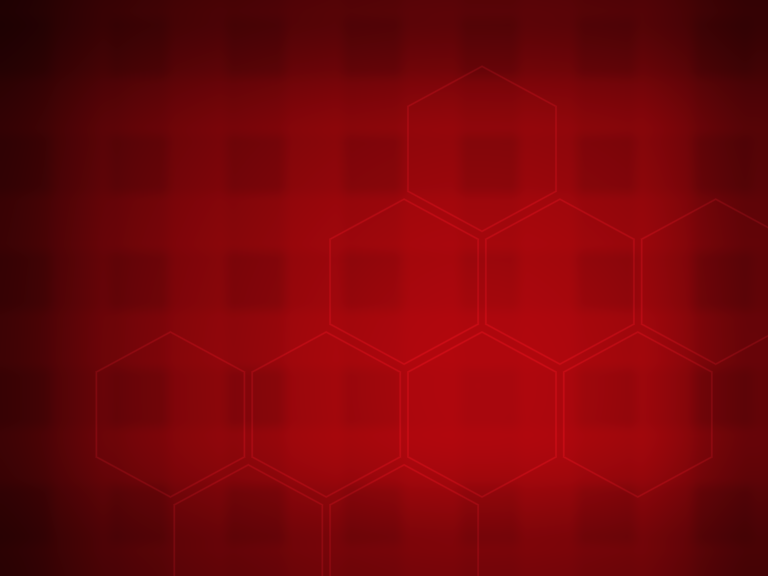
Reproduce this background procedurally as a Shadertoy shader.

```glsl
// Dark red backdrop: an off-centre glow dimmed toward the borders, a faint
// gingham plaid of repeated bands, and a staggered pyramid of thin hexagon
// outlines. Lengths are in canvas heights, origin at the lower left.

#define GLOW_CENTER vec2(0.83, 0.33)
#define GLOW_FALLOFF vec2(1.05, 0.87)
#define GLOW_PEAK 0.70
#define BORDER_WIDTH 0.25
#define BORDER_DIM 0.74
#define PLAID_PERIOD 0.2028
#define PLAID_CENTER vec2(0.444, 0.512)
#define BAND_DEPTH 0.04
#define OVERLAP_DEPTH 0.06
#define HEX_ORIGIN vec2(0.8368, 0.2804)
#define HEX_SPACING vec2(0.2705, 0.2306)
#define LINE_HALF_WIDTH 0.0014

const vec3 RED_TINT = vec3(1.0, 0.042, 0.075);
const vec3 LINE_LIGHT = vec3(0.105, 0.020, 0.032);

// Signed distance to a pointy-topped hexagon
float hexagon(vec2 p) {
    p = abs(p);
    return max(p.x - 0.1285, dot(p, vec2(0.476, 0.880)) - 0.126);
}

// Distance to the nearest outline; each row keeps a limited run of cells
float hexOutlines(vec2 p) {
    vec2 runs[4] = vec2[4](vec2(-1, 0), vec2(-2, 1), vec2(0, 2), vec2(0, 0));
    float nearest = 1.0;
    for (int i = 0; i < 4; i++) {
        float row = float(i) - 1.0;
        float stagger = 0.5 * mod(row, 2.0);
        vec2 q = p - HEX_ORIGIN;
        q.x += stagger * HEX_SPACING.x;
        q.y -= row * HEX_SPACING.y;
        float column = clamp(round(q.x / HEX_SPACING.x), runs[i].x, runs[i].y);
        q.x -= column * HEX_SPACING.x;
        nearest = min(nearest, abs(hexagon(q)));
    }
    return nearest;
}

// Brightness of the glow, fading near all four borders
float glow(vec2 p, vec2 size) {
    vec2 d = p - GLOW_CENTER;
    vec2 border = smoothstep(0.0, BORDER_WIDTH, min(p, size - p));
    vec2 dim = mix(vec2(BORDER_DIM), vec2(1.0), border);
    return GLOW_PEAK * exp(-dot(GLOW_FALLOFF, d * d)) * dim.x * dim.y;
}

// Crossed dark bands, deepest where they overlap, washed out by the glow
float plaid(vec2 p) {
    vec2 offset = abs(fract((p - PLAID_CENTER) / PLAID_PERIOD + 0.5) - 0.5);
    vec2 band = 1.0 - smoothstep(0.17, 0.33, offset);
    float depth = BAND_DEPTH * (band.x + band.y) + OVERLAP_DEPTH * band.x * band.y;
    float strength = mix(0.4, 1.0, smoothstep(0.05, 0.4, distance(p, GLOW_CENTER)));
    return 1.0 - depth * strength;
}

void mainImage(out vec4 fragColor, in vec2 fragCoord) {
    vec2 size = vec2(iResolution.x / iResolution.y, 1.0);
    vec2 p = fragCoord / iResolution.y;

    // Glow and plaid
    vec3 color = RED_TINT * glow(p, size) * plaid(p);

    // Hexagon outlines
    float soft = 0.9 / iResolution.y;
    float line = 1.0 - smoothstep(LINE_HALF_WIDTH - soft,
                                  LINE_HALF_WIDTH + soft, hexOutlines(p));
    color += LINE_LIGHT * line;

    fragColor = vec4(color, 1.0);
}
```
